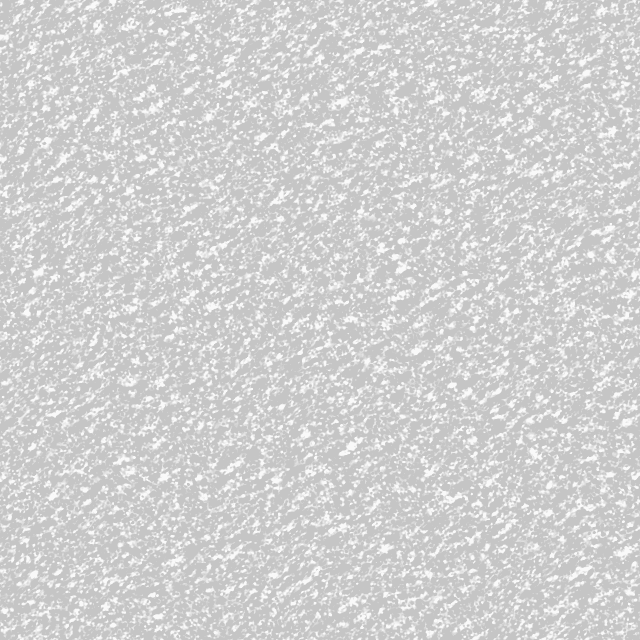
This texture is drawn by a three.js fragment shader. Its source:

```glsl
// Pale flecks on flat grey, like chalk dragged across toothed paper.
// Four layers of cellular noise, from diagonal ridges to fine grain, are
// summed to a height of unit spread, and only the raised part takes chalk.

varying vec2 vUv;

const vec3 PAPER_GREY = vec3(0.773);
const vec3 CHALK_WHITE = vec3(0.975);

const float STROKE_ANGLE = 0.56;
const vec2 RIDGE_CELLS = vec2(21.0, 61.0);
const vec2 CLUMP_CELLS = vec2(60.0, 86.0);
const vec2 SPECK_CELLS = vec2(112.0, 138.0);
const vec2 GRAIN_CELLS = vec2(190.0, 212.0);

// Heights, in standard deviations, where chalk begins and is full
const float CHALK_START = -0.1;
const float CHALK_FULL = 1.7;

// Brings the cellular noise to a standard deviation of one
const float UNIT_SPREAD = 3.34;

vec3 hash3(vec2 cell, float seed) {
  vec3 p = fract(vec3(cell.xyx + seed) * vec3(0.1031, 0.1030, 0.0973));
  p += dot(p, p.yxz + 33.33);
  return fract((p.xxy + p.yzz) * p.zyx);
}

vec2 rotate(vec2 p, float angle) {
  float c = cos(angle);
  float s = sin(angle);
  return vec2(c * p.x + s * p.y, c * p.y - s * p.x);
}

// Bump inside a ring of equal and opposite volume, so no broad patches form
float ringedBump(vec2 offset) {
  float d2 = dot(offset, offset);
  float falloff = max(0.0, 1.0 - d2);
  return falloff * falloff * (1.0 - 4.0 * d2);
}

// Cellular noise: one ringed bump or dent at a random point of every cell
float bumpNoise(vec2 p, float seed) {
  vec2 home = floor(p);
  float height = 0.0;
  for (int j = -1; j <= 1; j++) {
    for (int i = -1; i <= 1; i++) {
      vec2 cell = home + vec2(float(i), float(j));
      vec3 rnd = hash3(cell, seed);
      height += (2.0 * rnd.z - 1.0) * ringedBump(p - cell - rnd.xy);
    }
  }
  return height * UNIT_SPREAD;
}

// Layered sines that bend the ridges a little
vec2 sway(vec2 p) {
  return 0.004 * sin(p.yx * vec2(23.0, 17.0) + vec2(0.4, 1.9))
       + 0.0015 * sin(p.yx * vec2(71.0, 59.0) + vec2(2.6, 0.8));
}

float paperHeight(vec2 uv) {
  vec2 p = rotate(uv + sway(uv), STROKE_ANGLE);
  float ridges = bumpNoise(p * RIDGE_CELLS, 17.0);
  float clumps = bumpNoise(p * CLUMP_CELLS, 131.0);
  float specks = bumpNoise(p * SPECK_CELLS, 223.0);
  float grain = bumpNoise(p * GRAIN_CELLS, 307.0);
  return 0.46 * ridges + 0.56 * clumps + 0.51 * specks + 0.47 * grain;
}

void main() {
  float height = paperHeight(vUv);
  float chalk = clamp((height - CHALK_START) / (CHALK_FULL - CHALK_START), 0.0, 1.0);
  gl_FragColor = vec4(mix(PAPER_GREY, CHALK_WHITE, chalk), 1.0);
}
```
